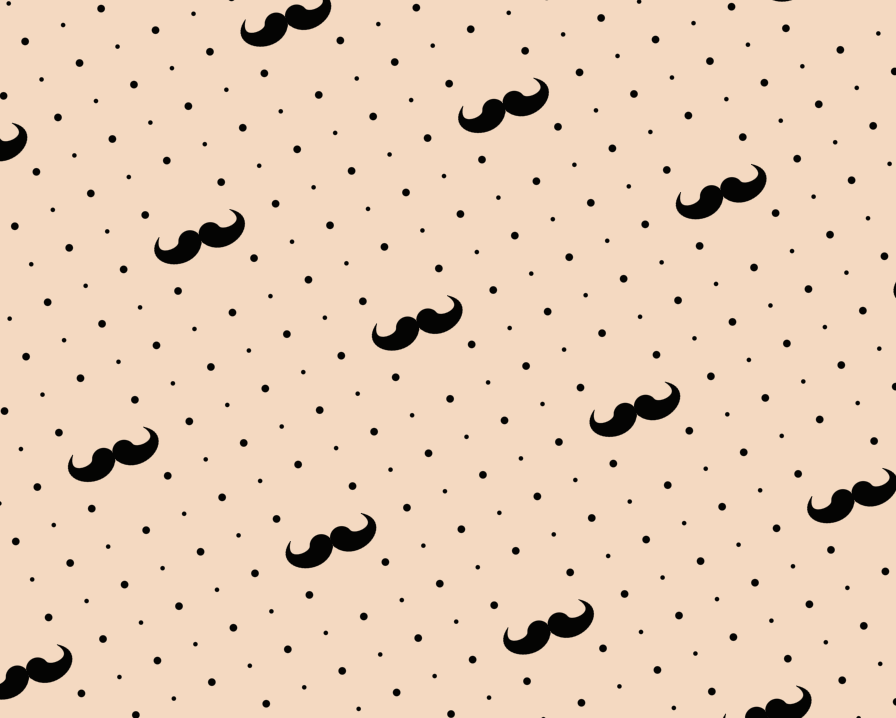
Give the GLSL for this pattern, as a Shadertoy shader.

```glsl
#define CELL 0.2613
#define ORIGIN vec2(0.4657, 0.4410)
#define TILT 0.3775
#define DOTS_PER_CELL 4.0
#define BIG_DOT 0.065
#define SMALL_DOT 0.038
#define CLEARING 0.8
#define HALF_WIDTH 0.203
#define SEGMENTS 24
#define PAPER vec3(0.955, 0.852, 0.757)
#define INK vec3(0.015, 0.015, 0.012)

vec2 turn(vec2 p, float angle) {
    float c = cos(angle), s = sin(angle);
    return mat2(c, s, -s, c) * p;
}

// Centre line of one half, from the middle lobe to the curled tip
vec2 spine(float t) {
    float s = 1.0 - t;
    return s * s * s * vec2(0.230, -0.030)
         + 3.0 * s * s * t * vec2(0.410, -0.393)
         + 3.0 * s * t * t * vec2(1.246, -0.131)
         + t * t * t * vec2(0.803, 0.295);
}

float thickness(float t) {
    return 0.246 - 0.164 * t - 0.075 * t * t;
}

// Mirrored, tapering stroke; half its width is one unit
float moustache(vec2 p) {
    p.x = abs(p.x);
    float dist = 1e3;
    vec2 a = spine(0.0);
    for (int i = 0; i < SEGMENTS; i++) {
        float t0 = float(i) / float(SEGMENTS);
        float t1 = float(i + 1) / float(SEGMENTS);
        vec2 b = spine(t1);
        vec2 ab = b - a;
        float h = clamp(dot(p - a, ab) / dot(ab, ab), 0.0, 1.0);
        dist = min(dist, length(p - a - h * ab) - thickness(mix(t0, t1, h)));
        a = b;
    }
    return dist;
}

// Dot grid with a clearing around the cell centre
float dots(vec2 p, float offset, float radius) {
    vec2 site = floor(p - offset + 0.5) + offset;
    return length(site) < CLEARING ? 1.0 : length(p - site) - radius;
}

void mainImage(out vec4 fragColor, in vec2 fragCoord) {
    // Tilted square lattice, one moustache per cell
    vec2 canvas = fragCoord / iResolution.x;
    vec2 lattice = turn(canvas - ORIGIN, TILT) / CELL;
    vec2 cell = fract(lattice + 0.5) - 0.5;
    float pixel = 1.0 / (iResolution.x * CELL);

    // Large dots on the grid points, small ones between them
    vec2 grid = cell * DOTS_PER_CELL;
    float dist = min(dots(grid, 0.0, BIG_DOT), dots(grid, 0.5, SMALL_DOT)) / DOTS_PER_CELL;

    // Moustache leans against the lattice
    vec2 local = turn(cell, -2.0 * TILT) / HALF_WIDTH;
    dist = min(dist, moustache(local) * HALF_WIDTH);

    float ink = 1.0 - smoothstep(-0.8 * pixel, 0.8 * pixel, dist);
    fragColor = vec4(mix(PAPER, INK, ink), 1.0);
}
```
